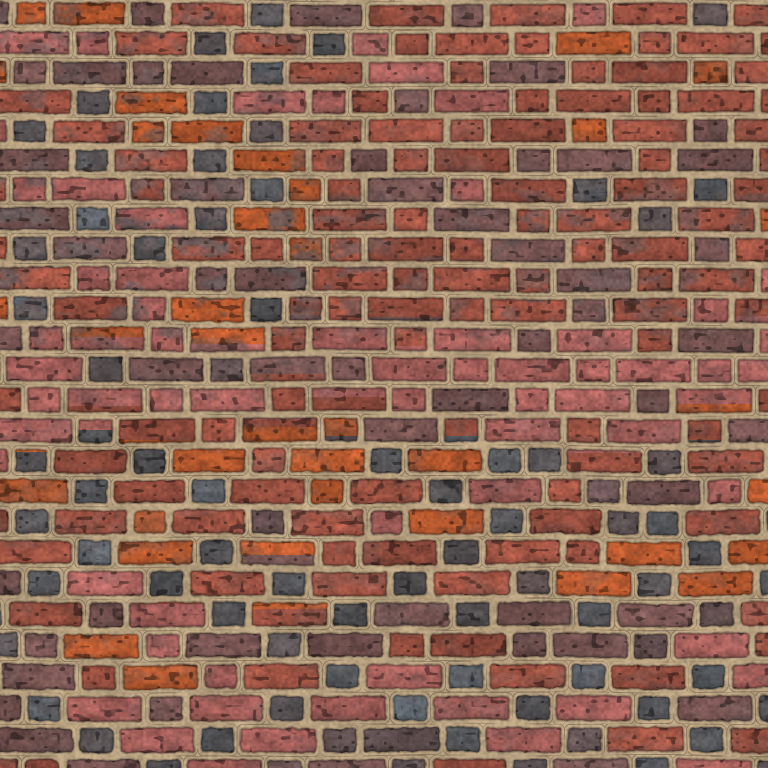
A Shadertoy shader for this texture:

```glsl
// Weathered brick wall in Flemish bond: 25 courses, about 6.3 header-stretcher pairs across
const float PAIRS = 6.295;        // header + stretcher pairs per canvas width
const float HEADER = 0.33;        // share of a pair taken by the header
const float HALF_JOINT = 0.0041;  // half the mortar width

const vec3 MORTAR = vec3(0.73, 0.64, 0.51);
const vec3 RED    = vec3(0.59, 0.31, 0.25);
const vec3 ORANGE = vec3(0.70, 0.34, 0.18);
const vec3 PINK   = vec3(0.64, 0.37, 0.35);
const vec3 PURPLE = vec3(0.45, 0.32, 0.31);
const vec3 SLATE  = vec3(0.31, 0.31, 0.32);
const vec3 BLUE   = vec3(0.41, 0.46, 0.50);

float hash(vec2 p) {
    vec3 q = fract(p.xyx * 0.1031);
    q += dot(q, q.yzx + 33.33);
    return fract((q.x + q.y) * q.z);
}

float noise(vec2 p) {
    vec2 i = floor(p), f = fract(p);
    f = f * f * (3.0 - 2.0 * f);
    return mix(mix(hash(i), hash(i + vec2(1, 0)), f.x),
               mix(hash(i + vec2(0, 1)), hash(i + vec2(1, 1)), f.x), f.y);
}

float fbm(vec2 p) {
    float sum = 0.0, gain = 0.53;
    for (int i = 0; i < 4; i++) {
        sum += gain * noise(p);
        p = p * 2.03 + 17.1;
        gain *= 0.5;
    }
    return sum;
}

// Seam position, then a header centre left and right of it, in pairs
vec3 bond(float row) {
    bool odd = mod(row, 2.0) > 0.5;
    if (row < 11.0) {
        bool upper = row < 6.0;
        return odd ? vec3(upper ? 3.21 : 2.538, 2.70, 3.37)
                   : vec3(upper ? 2.998 : 2.67, 2.19, 3.83);
    }
    if (row > 14.5 && row < 17.5) {
        float seam = 4.295 + 0.49 * (row - 15.0);
        return vec3(seam, seam - 0.16, seam + 0.16);
    }
    float centre = (odd ? 0.37 : 0.83) + 0.10 * (hash(vec2(row, 4.0)) - 0.5);
    return vec3(-9.0, centre, centre);
}

// Left and right end of the brick at x, in pairs
vec2 brickSpan(float x, float row) {
    vec3 b = bond(row);
    bool onLeft = x < b.x;
    float centre = onLeft ? b.y : b.z, period = onLeft ? 0.97 : 1.0;
    float t = (x - centre) / period + 0.5 * HEADER, k = floor(t);
    vec2 ends = t - k < HEADER ? vec2(0.0, HEADER) : vec2(HEADER, 1.0);
    ends = centre + (ends + k - 0.5 * HEADER) * period;
    return onLeft ? vec2(ends.x, min(ends.y, b.x)) : vec2(max(ends.x, b.x), ends.y);
}

float roundedBox(vec2 p, vec2 size, float radius) {
    vec2 q = abs(p) - size + radius;
    return length(max(q, 0.0)) + min(max(q.x, q.y), 0.0) - radius;
}

// Clay colour by place on the wall, c measured from the top left
vec3 clay(vec2 id, vec2 c, bool header, float sooty, float lower) {
    float pick = hash(id + 3.1), kind = hash(id + 8.7);
    float pinkBand = smoothstep(0.38, 0.46, c.y) * smoothstep(0.60, 0.50, c.y);
    float foot = smoothstep(0.70, 0.82, c.y);
    vec3 col = mix(RED, ORANGE, step(kind, 0.08 + 0.52 * sooty + 0.32 * lower * (1.0 - foot)));
    col = mix(col, PINK, step(pick, 0.12 + 0.38 * pinkBand + 0.16 * foot));
    col = mix(col, PURPLE, step(0.88 - 0.22 * sooty - 0.22 * foot - 0.12 * pinkBand, pick));
    float dark = header ? 0.04 + 0.44 * sooty + 0.70 * lower : 0.07 * foot;
    if (hash(id + 15.3) < dark)
        col = mix(SLATE, mix(PURPLE, BLUE, step(0.5, kind)), 0.75 * pick * pick);
    return col * (0.90 + 0.20 * hash(id + 21.9));
}

void mainImage(out vec4 fragColor, in vec2 fragCoord) {
    vec2 st = fragCoord / iResolution.xy;
    float pixel = 1.0 / min(iResolution.x, iResolution.y);
    vec2 c = vec2(st.x, 1.0 - st.y);
    vec2 w = c + 0.004 * (vec2(noise(c * 9.0), noise(c * 7.0 + 40.0)) - 0.5);

    // Courses grow slightly taller towards the bottom
    float course = 26.5 * w.y - 1.107 * w.y * w.y;
    float row = floor(course), rowHeight = 1.0 / (26.5 - 2.214 * w.y);
    vec2 span = brickSpan(w.x * PAIRS, row);
    float middle = 0.5 * (span.x + span.y), width = span.y - span.x;
    vec2 id = vec2(floor(middle * 10.0) + 50.0, row);
    bool header = width < 0.5;

    // Region weights: sooty upper left, dark headers in the lower part
    vec2 home = vec2(middle / PAIRS, c.y);
    float sooty = smoothstep(0.48, 0.32, home.x) * smoothstep(0.52, 0.42, c.y);
    float lower = smoothstep(0.54, 0.60, c.y);

    // Brick outline with chipped edges
    vec2 p = vec2(w.x - middle / PAIRS, (fract(course) - 0.5) * rowHeight);
    vec2 size = vec2(0.5 * width / PAIRS, 0.5 * rowHeight) - HALF_JOINT;
    size -= 0.0012 * vec2(hash(id + 31.0), hash(id + 37.0));
    float box = roundedBox(p, size, 0.002 + 0.004 * lower * hash(id + 5.0));
    float rough = 0.0022 + 0.0022 * max(sooty, lower);
    float d = box + rough * (fbm(c * 95.0) - 0.45);

    // Mortar with sandy grain and a ruled line along each joint
    float grain = noise(c * 260.0);
    vec3 mortar = MORTAR * (0.80 + 0.22 * fbm(c * 38.0) + 0.16 * grain);
    float ruled = smoothstep(0.0013, 0.0, abs(box - HALF_JOINT - 0.0006));
    mortar *= 1.0 - 0.24 * ruled * smoothstep(0.25, 0.65, noise(c * 24.0));
    mortar *= 1.0 - 0.30 * smoothstep(0.0028, 0.0, d);

    // Brick face: mottling, grey bloom, pits and dark rim
    vec3 face = clay(id, home, header, sooty, lower);
    vec2 seed = c + id * 0.37;
    float mottle = fbm(seed * vec2(55.0, 90.0));
    float hazeBand = smoothstep(0.20, 0.28, c.y) * smoothstep(0.46, 0.38, c.y);
    float bloom = smoothstep(0.48, 0.70, fbm(seed * vec2(28.0, 46.0) + 9.0));
    face = mix(face, vec3(0.40, 0.35, 0.35), bloom * (0.25 + 0.30 * sooty + 0.35 * hazeBand));
    face *= 0.70 + 0.42 * mottle + 0.22 * grain;
    face *= 1.0 - 0.40 * smoothstep(0.72, 0.88, noise(seed * vec2(120.0, 170.0)));
    face *= 1.0 - 0.28 * smoothstep(-0.0035, 0.0, d);
    face *= 1.0 - 0.10 * smoothstep(0.3, 1.0, p.y / size.y);

    fragColor = vec4(mix(mortar, face, smoothstep(0.7 * pixel, -0.7 * pixel, d)), 1.0);
}
```
